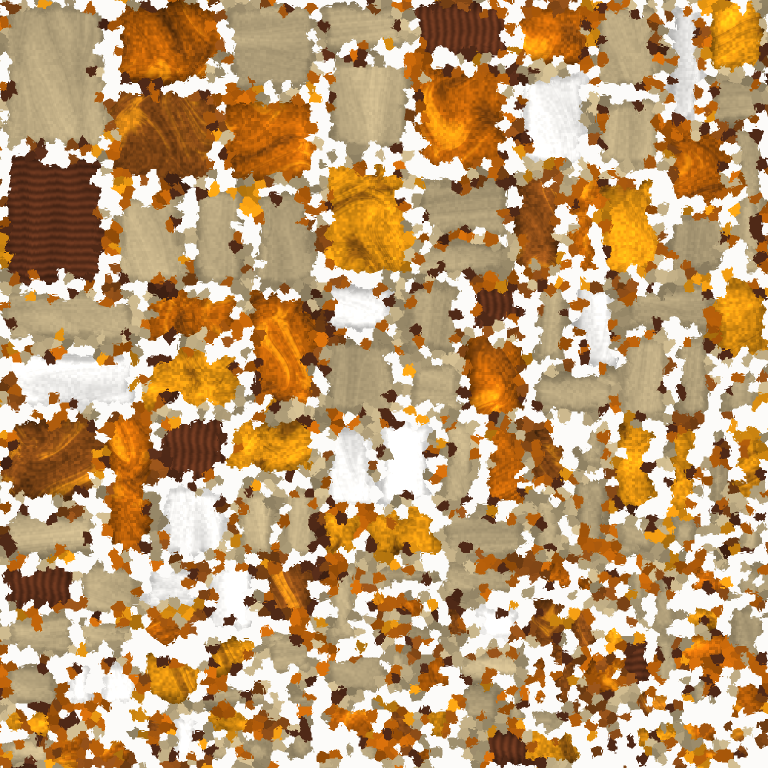
This texture is drawn by a Shadertoy shader. Its source:

```glsl
const vec3 WHITE = vec3(0.99, 0.985, 0.975);
const vec3 TAN   = vec3(0.71, 0.64, 0.49);
const vec3 BROWN = vec3(0.53, 0.29, 0.09);
const vec3 RUST  = vec3(0.73, 0.38, 0.04);
const vec3 AMBER = vec3(0.86, 0.56, 0.07);
const vec3 UMBER = vec3(0.31, 0.16, 0.09);

struct Patch { vec2 center; vec2 halfSize; float seed; };

float hash(vec2 p) {
    vec3 q = fract(p.xyx * 0.1031);
    q += dot(q, q.yzx + 33.33);
    return fract((q.x + q.y) * q.z);
}

vec2 hash2(vec2 p) { return vec2(hash(p), hash(p + 57.3)); }

// Layered, folded sines, roughly -0.8 to 0.8
float lumps(vec2 p) {
    float sum = 0.0, amp = 0.5;
    for (int i = 0; i < 5; i++) {
        p = mat2(0.8, 0.6, -0.6, 0.8) * p + 1.2 * sin(p.yx);
        sum += amp * sin(p.x) * sin(p.y + 1.7);
        p *= 1.8;
        amp *= 0.62;
    }
    return sum;
}

// Nearest cellular site, in grid units
vec2 nearestSite(vec2 p) {
    vec2 best = p;
    float bestDist = 9.0;
    for (int j = -1; j <= 1; j++)
    for (int i = -1; i <= 1; i++) {
        vec2 cell = floor(p) + vec2(i, j);
        vec2 site = cell + hash2(cell + 11.0);
        float d = dot(site - p, site - p);
        if (d < bestDist) { bestDist = d; best = site; }
    }
    return best;
}

vec3 pigment(float pick, float whiteShare) {
    if (pick < whiteShare) return WHITE;
    pick = (pick - whiteShare) / (1.0 - whiteShare);
    if (pick < 0.49) return TAN;
    if (pick < 0.63) return BROWN;
    if (pick < 0.81) return RUST;
    if (pick < 0.95) return AMBER;
    return UMBER;
}

// Random splits: large and wide at upper left, small or tall elsewhere
Patch findPatch(vec2 p) {
    vec2 lo = vec2(0.0), hi = vec2(1.0);
    for (int i = 0; i < 10; i++) {
        vec2 size = hi - lo, mid = 0.5 * (lo + hi);
        float growth = min(mid.y * 1.2, 1.0) * (1.0 - 0.75 * mid.x);
        if (size.x * size.y < mix(0.003, 0.034, growth)) break;
        vec2 rnd = hash2(mid * 917.0 + float(i) * 7.0);
        vec2 cut = mix(lo, hi, mix(0.34, 0.66, rnd.x));
        float tallness = mix(0.5, 1.5, rnd.y) * mix(0.6, 1.8, mid.x);
        if (size.x * tallness > size.y) {
            if (p.x < cut.x) hi.x = cut.x; else lo.x = cut.x;
        } else {
            if (p.y < cut.y) hi.y = cut.y; else lo.y = cut.y;
        }
    }
    vec2 center = 0.5 * (lo + hi);
    return Patch(center, 0.5 * (hi - lo), hash(center * 731.0));
}

// Depth inside a rounded rectangle
float inset(vec2 p, Patch s) {
    float r = 0.4 * min(s.halfSize.x, s.halfSize.y);
    vec2 q = abs(p - s.center) - s.halfSize + r;
    return r - length(max(q, 0.0)) - min(max(q.x, q.y), 0.0);
}

// Brushed, grainy surface that follows the long side of the patch
vec3 paint(vec2 p, Patch s) {
    vec2 uv = p - s.center, rel = uv / s.halfSize;
    if (s.halfSize.y > s.halfSize.x) { uv = uv.yx; rel = rel.yx; }
    vec2 rnd = hash2(vec2(s.seed * 391.0, 5.0));
    vec3 base = pigment(s.seed, 0.13);
    float vivid = smoothstep(0.28, 0.42, base.r - base.b);
    float streak = lumps(uv * vec2(14.0, 70.0) + s.seed * 50.0);
    float cloud = lumps(p * 42.0 + s.seed * 80.0);
    float grain = hash(floor(p * 260.0)) - 0.5;
    float curve = step(0.6, rnd.x) * mix(0.25, 0.6, vivid);
    float tone = 1.0 + 0.13 * streak + grain * (0.07 + 0.2 * vivid);
    tone += vivid * 0.35 * cloud + 0.12 * (rnd.y - 0.5) + 0.1 * rel.x * (rnd.x - 0.5);
    tone *= 1.0 + curve * (0.25 - rel.y * rel.y);
    if (base == UMBER) tone *= 1.15 + 0.2 * sin(uv.x * 620.0 + 2.0 * streak);
    vec3 color = mix(base, AMBER, vivid * smoothstep(0.1, 0.6, cloud) * 0.6);
    color = mix(color, BROWN, vivid * smoothstep(0.2, 0.7, -cloud) * 0.5);
    return color * tone;
}

// Loose chips that fill the gaps, partly clumped into larger flakes
vec3 chip(vec2 site) {
    vec2 rnd = hash2(site * 83.0);
    vec2 flake = nearestSite(site * 0.36 + 40.0);
    float pick = rnd.x < 0.6 ? hash(flake * 61.0) : rnd.y;
    vec3 color = pigment(pick, 0.5);
    return color == WHITE ? color : color * mix(0.75, 1.2, hash(site * 29.0));
}

vec3 collage(vec2 p) {
    const float CHIPS = 82.0;
    vec2 ragged = p + (hash2(floor(p * 250.0)) - 0.5) * 0.004;
    vec2 site = nearestSite(ragged * CHIPS);
    vec2 at = site / CHIPS;
    Patch s = findPatch(at);
    float margin = 0.009 + 0.010 * lumps(at * 24.0) + 0.006 * hash(site * 17.0);
    float depth = inset(at, s) - margin;
    float rimPick = hash(site * 47.0);
    if (abs(depth) < 0.005 && rimPick < 0.25)
        return rimPick < 0.12 ? UMBER : mix(BROWN, RUST, rimPick * 4.0);
    if (depth < 0.0) return chip(site);
    float rimShade = 1.0 - 0.15 * smoothstep(0.008, 0.0, inset(p, s) - margin);
    return paint(p, s) * rimShade;
}

void mainImage(out vec4 fragColor, in vec2 fragCoord) {
    vec3 sum = vec3(0.0);
    // Four samples per point smooth the chip edges
    for (int k = 0; k < 4; k++) {
        vec2 shift = vec2(k % 2, k / 2) * 0.5 - 0.25;
        sum += collage((fragCoord + shift) / iResolution.xy);
    }
    fragColor = vec4(clamp(sum * 0.25, 0.0, 1.0), 1.0);
}
```
